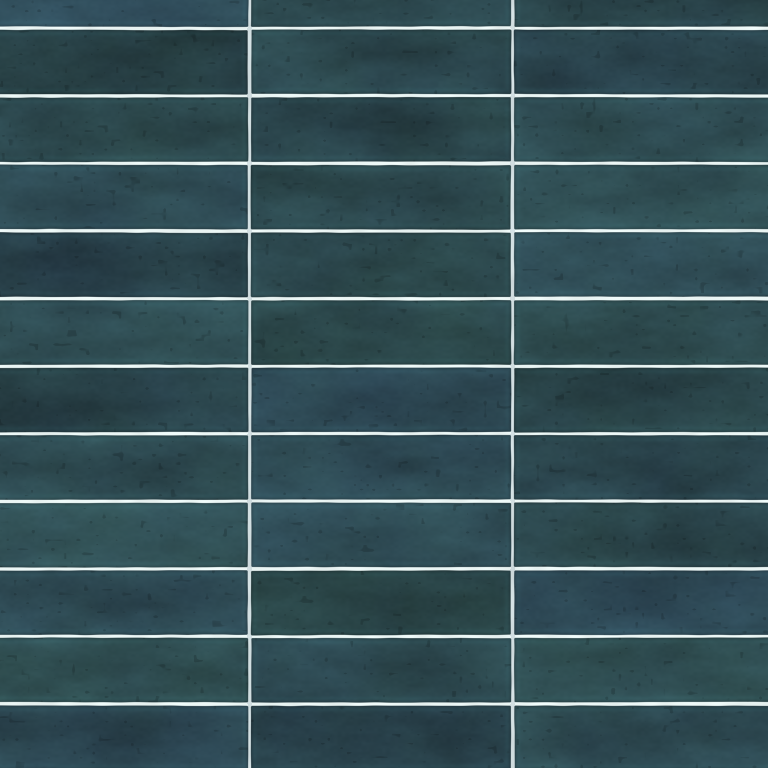
Write a Shadertoy shader that draws this texture.

```glsl
float hash(vec2 p) {
    vec3 q = fract(vec3(p.xyx) * 0.1031);
    q += dot(q, q.yzx + 33.33);
    return fract((q.x + q.y) * q.z);
}

float noise(vec2 p) {
    vec2 i = floor(p), f = fract(p);
    f = f * f * (3.0 - 2.0 * f);
    return mix(mix(hash(i), hash(i + vec2(1, 0)), f.x),
               mix(hash(i + vec2(0, 1)), hash(i + vec2(1, 1)), f.x), f.y);
}

float fbm(vec2 p) {
    float sum = 0.0, weight = 0.5;
    for (int i = 0; i < 4; i++) {
        sum += weight * noise(p);
        p = p * 2.03 + 17.1;
        weight *= 0.5;
    }
    return sum / 0.9375;
}

float roundedBox(vec2 p, vec2 halfSize, float radius) {
    vec2 q = abs(p) - halfSize + radius;
    return length(max(q, 0.0)) + min(max(q.x, q.y), 0.0) - radius;
}

// Mottled glaze, darker towards the middle of each tile
vec3 glaze(vec2 uv, vec2 local, vec2 cell, float inset) {
    vec2 offset = 40.0 * vec2(hash(cell + 3.7), hash(cell + 9.2));
    float cloud = fbm(uv * vec2(9.0, 24.0) + offset);
    float smoke = fbm(uv * vec2(20.0, 45.0) + offset.yx);
    float tileTone = hash(cell + 21.0);
    float centre = exp(-dot(local * vec2(2.3, 2.8), local * vec2(2.3, 2.8)));

    float tone = 0.53 + 0.42 * (tileTone - 0.5) + 0.75 * (cloud - 0.5)
               + 0.3 * (smoke - 0.5) - 0.2 * centre;
    vec3 colour = mix(vec3(0.135, 0.215, 0.24), vec3(0.225, 0.365, 0.405), clamp(tone, 0.0, 1.0));

    // Drift between blue and green, with fine grain and small dark pits
    float hue = hash(cell + 55.0) - 0.5 + 0.8 * (fbm(uv * 14.0 + offset + 8.0) - 0.5);
    colour += hue * vec3(0.002, 0.012, -0.024);
    colour += 0.012 * (noise(uv * vec2(190.0, 260.0)) - 0.5);
    colour *= 1.0 - 0.16 * smoothstep(0.84, 0.96, noise(uv * vec2(120.0, 170.0) + offset));

    // Pale pooled glaze just inside a thin dark rim
    colour += vec3(0.008, 0.022, 0.022) * exp(-pow((inset - 0.005) / 0.003, 2.0));
    return colour * (1.0 - 0.22 * exp(-inset / 0.0016));
}

void mainImage(out vec4 fragColor, in vec2 fragCoord) {
    vec2 uv = fragCoord / iResolution.xy;
    float pixel = 1.0 / min(iResolution.x, iResolution.y);

    // Stacked grid of wide tiles, cropped by the canvas
    vec2 pitch = vec2(0.3425, 0.0880);
    vec2 grid = (uv - vec2(0.325, 0.0833)) / pitch;
    vec2 cell = floor(grid) + 10.0;
    vec2 local = fract(grid) - 0.5;

    // Hand-cut outline: small shift, tilt and ripple per tile
    vec2 p = local * pitch;
    p += 0.0009 * (vec2(hash(cell + 71.0), hash(cell + 83.0)) - 0.5);
    p.y += 0.005 * (hash(cell + 97.0) - 0.5) * p.x;
    float ripple = 0.0008 * (noise(uv * 45.0 + cell * 7.0) - 0.5);
    float edge = roundedBox(p, 0.5 * pitch - 0.0021, 0.0018) + ripple;

    // Pale grout, slightly greyer in the upright joints
    float upright = step(0.5 * pitch.x - 0.003, abs(p.x));
    vec3 grout = mix(vec3(0.93, 0.975, 0.97), vec3(0.83, 0.88, 0.89), upright);
    grout *= 0.96 + 0.06 * noise(uv * 60.0);

    vec3 tile = glaze(uv, local, cell, max(-edge, 0.0));
    float joint = smoothstep(-0.75 * pixel, 0.75 * pixel, edge);
    fragColor = vec4(mix(tile, grout, joint), 1.0);
}
```
